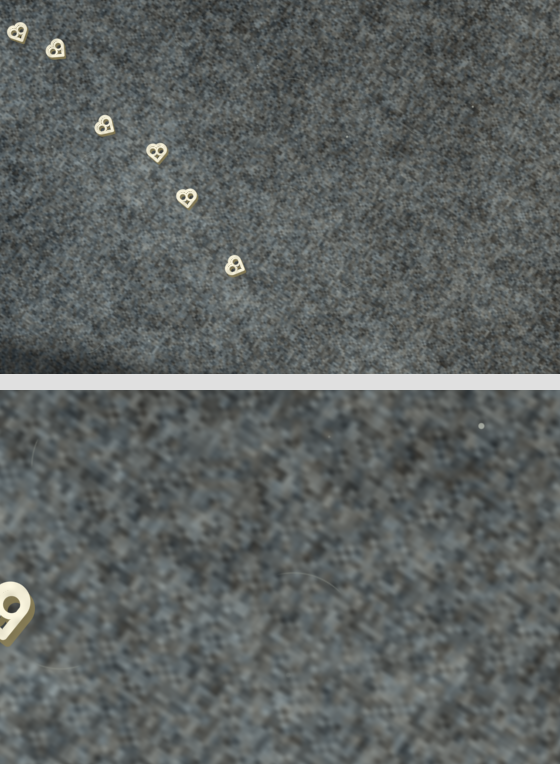
Top, the full canvas; bottom, a detail of the centre.
Give the GLSL for this texture, as a WebGL 2 fragment shader.

```glsl
#version 300 es
precision highp float;

uniform vec2 u_resolution;
out vec4 fragColor;

// Integer hash: two values in 0..1 per lattice cell
vec2 hash2(vec2 cell) {
    uvec2 v = uvec2(ivec2(cell)) * 1664525u + 1013904223u;
    v.x += v.y * 1664525u;
    v.y += v.x * 1664525u;
    v ^= v >> 16u;
    v.x += v.y * 1664525u;
    v.y += v.x * 1664525u;
    v ^= v >> 16u;
    return vec2(v >> 8u) / 16777216.0;
}

// Value noise centred on zero
float noise(vec2 p) {
    vec2 i = floor(p), f = fract(p);
    f = f * f * (3.0 - 2.0 * f);
    float low = mix(hash2(i).x, hash2(i + vec2(1, 0)).x, f.x);
    float high = mix(hash2(i + vec2(0, 1)).x, hash2(i + vec2(1, 1)).x, f.x);
    return mix(low, high, f.y) - 0.5;
}

mat2 rotation(float a) {
    float c = cos(a), s = sin(a);
    return mat2(c, s, -s, c);
}

float heartDistance(vec2 p) {
    p.x = abs(p.x);
    if (p.x + p.y > 1.0) return length(p - vec2(0.25, 0.75)) - 0.3536;
    vec2 top = p - vec2(0.0, 1.0);
    vec2 side = p - 0.5 * max(p.x + p.y, 0.0);
    return sqrt(min(dot(top, top), dot(side, side))) * sign(p.x - p.y);
}

// Open heart of bent wire with a loop in each lobe
float charmDistance(vec2 p) {
    p.y += 0.55;
    float outline = abs(heartDistance(p));
    float lobe = abs(length(vec2(abs(p.x) - 0.27, p.y - 0.68)) - 0.27);
    return min(outline - 0.105, lobe - 0.075);
}

float cover(float d, float blur) {
    return 1.0 - smoothstep(-blur, blur, d);
}

// Short pile: fine grain, tufts, clumps and broad mottling
vec3 velvet(vec2 p) {
    vec2 q = rotation(0.6) * p;
    float grain = 0.19 * noise(q * vec2(150.0, 195.0));
    grain += 0.14 * noise(rotation(-0.9) * p * vec2(70.0, 105.0) + 31.0);
    grain += 0.10 * noise(q * vec2(24.0, 36.0) + 57.0);
    grain += 0.09 * noise(p * 5.0 + 83.0);

    // Broad light across the cloth and the dark fold in the corner
    float light = 0.365 + 0.035 * cos(3.0 * (p.x - 0.65)) * cos(2.6 * (p.y - 0.4));
    light -= 0.035 * smoothstep(0.6, 1.0, p.y) * smoothstep(0.2, 0.7, p.x);
    float fold = 1.0 - smoothstep(-0.05, 0.05, p.y - 0.085 + 0.15 * p.x);
    light -= 0.15 * fold;

    float tint = 0.035 * noise(p * 110.0 + 11.0) + 0.008 * (0.75 - p.x);
    float value = light + grain * (1.0 - 0.5 * fold);
    return value * vec3(0.955, 1.005, 0.995) + tint * vec3(-1.0, 0.0, 1.0);
}

void main() {
    float pixel = 1.0 / u_resolution.y;
    vec2 p = gl_FragCoord.xy * pixel;
    vec3 color = velvet(p);

    // Lint: thin curved fibres and pale specks
    for (int i = 0; i < 16; i++) {
        vec2 r = hash2(vec2(i, 211)), s = hash2(vec2(i, 223));
        vec2 q = rotation(6.283 * s.x) * (p - r * vec2(1.5, 1.0));
        float size = 0.012 + 0.022 * s.y;
        float bend = q.y - 9.0 * q.x * q.x;
        float fibre = cover(abs(bend) - 0.0006, 1.2 * pixel);
        fibre *= 1.0 - smoothstep(0.6 * size, size, abs(q.x));
        color = mix(color, vec3(0.60, 0.62, 0.58), 0.32 * fibre);

        vec2 spot = hash2(vec2(i, 239)) * vec2(1.5, 1.0);
        float speck = cover(length(p - spot) - 0.0008 - 0.002 * s.y, pixel);
        color = mix(color, vec3(0.78, 0.80, 0.75), 0.7 * s.x * speck);
    }

    // Charms strewn along a loose diagonal
    for (int i = 0; i < 6; i++) {
        vec2 jitter = hash2(vec2(i, 307)) - 0.5;
        vec2 centre = mix(vec2(0.06, 0.93), vec2(0.68, 0.30), float(i) / 5.0);
        vec2 q = p - centre - 0.13 * jitter;
        mat2 turn = rotation(2.4 * (hash2(vec2(i, 331)).x - 0.5));
        float size = 0.039, blur = 0.9 * pixel;

        float shade = cover(length(q - vec2(0.006, -0.007)) - 0.022, 0.018);
        float edge = size * charmDistance(turn * (q - vec2(0.004, -0.006)) / size);
        float face = size * charmDistance(turn * q / size);
        color *= 1.0 - 0.35 * shade;
        color = mix(color, vec3(0.55, 0.50, 0.33), 0.85 * cover(edge, blur));
        vec3 metal = vec3(0.94, 0.92, 0.83) + 0.12 * noise(p * 120.0);
        color = mix(color, metal, cover(face, blur));
    }

    fragColor = vec4(clamp(color, 0.0, 1.0), 1.0);
}
```
